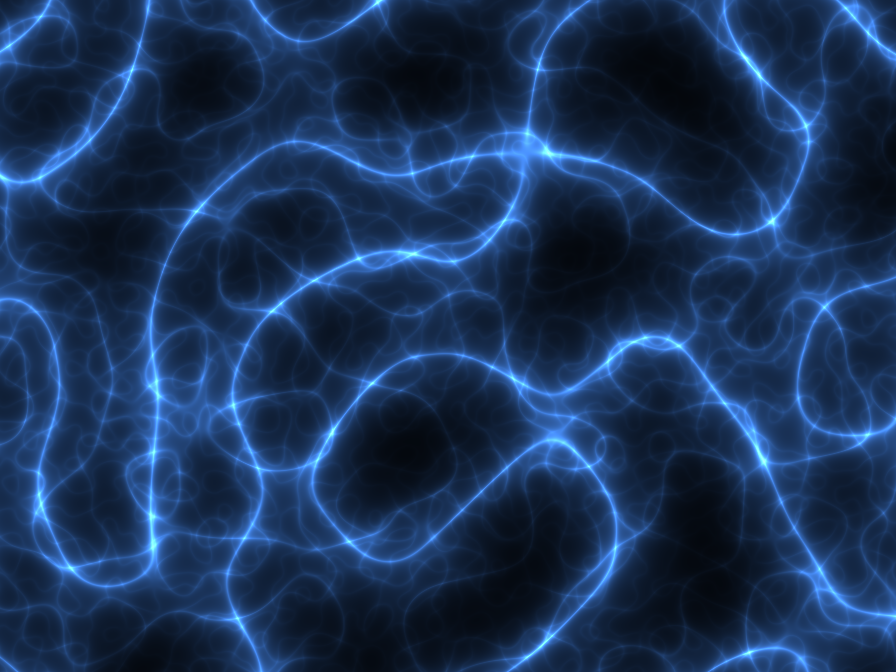
This texture is drawn by a WebGL 2 fragment shader. Its source:

```glsl
#version 300 es
precision highp float;
// Glowing electric filaments on a dark blue field.
// Each octave of gradient noise glows along its zero contour; the glows are
// multiplied, so fine threads flare up beside the main arcs and at crossings.

uniform vec2 u_resolution;
out vec4 fragColor;

const int OCTAVES = 4;
const float BASE_FREQUENCY = 3.6;      // noise cells per canvas height
const float CORE_WIDTH = 0.0045;       // softening of the filament centre
const float BASE_LEVEL = 0.265;
const float CELL_DARKENING = 0.25;     // fades the middle of the large cells
const vec3 ARC_TINT = vec3(0.29, 0.57, 1.0);

// Integer hash of a lattice point, returned as two values in 0..1
vec2 hash2(ivec2 cell, int seed) {
    uvec2 v = uvec2(cell + ivec2(seed * 131 + 1000, seed * 57 + 1000));
    v = v * 1664525u + 1013904223u;
    v.x += v.y * 1664525u;
    v.y += v.x * 1664525u;
    v ^= v >> 16u;
    v.x += v.y * 1664525u;
    v.y += v.x * 1664525u;
    v ^= v >> 16u;
    return vec2(v >> 8u) / 16777216.0;
}

// Contribution of one lattice corner with a unit random gradient
float corner(ivec2 cell, vec2 offset, int seed) {
    vec2 gradient = normalize(hash2(cell, seed) - 0.5 + 1e-5);
    return dot(gradient, offset);
}

// Gradient noise scaled to about unit variance
float gradientNoise(vec2 p, int seed) {
    vec2 base = floor(p);
    vec2 f = p - base;
    ivec2 cell = ivec2(base);
    vec2 fade = f * f * f * (f * (f * 6.0 - 15.0) + 10.0);
    float low = mix(corner(cell, f, seed),
                    corner(cell + ivec2(1, 0), f - vec2(1.0, 0.0), seed), fade.x);
    float high = mix(corner(cell + ivec2(0, 1), f - vec2(0.0, 1.0), seed),
                     corner(cell + ivec2(1, 1), f - vec2(1.0), seed), fade.x);
    return 4.7 * mix(low, high, fade.y);
}

// Power-law glow around the zero contour of a noise value
float filamentGlow(float n, float core, float power) {
    return pow(n * n + core * core, -0.5 * power);
}

// Product of the glows of all octaves
float arcBrightness(vec2 p) {
    const mat2 TURN = mat2(0.8, 0.6, -0.6, 0.8);
    float brightness = BASE_LEVEL;
    float frequency = BASE_FREQUENCY;
    float power = 0.32;
    for (int i = 0; i < OCTAVES; i++) {
        float n = gradientNoise(p * frequency + vec2(3.7, 8.3), i);
        brightness *= filamentGlow(n, CORE_WIDTH * frequency, power);
        if (i == 0) brightness *= exp(-CELL_DARKENING * n * n);
        p = TURN * p;
        frequency *= 1.93;
        power *= 0.62;
    }
    return brightness;
}

void main() {
    vec2 p = gl_FragCoord.xy / u_resolution.y;
    vec3 colour = min(ARC_TINT * arcBrightness(p), vec3(1.0));
    fragColor = vec4(colour, 1.0);
}
```
